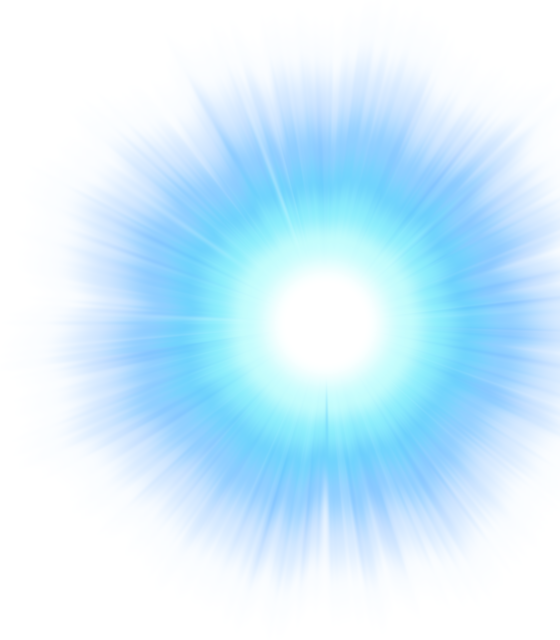
This background is drawn by a WebGL 1 fragment shader. Its source:

```glsl
precision highp float;
// A cyan and blue starburst with fine radial rays around a white core.

uniform vec2 u_resolution;

#define CENTER vec2(0.582, 0.495)
#define RAY_SPREAD 0.24
#define STREAK_LIGHT 0.20
#define BEAM_LIGHT 0.55

const float TAU = 6.2831853;
const vec3 WHITE = vec3(1.0);
const vec3 ICE = vec3(0.77, 0.99, 0.99);
const vec3 CYAN = vec3(0.55, 0.93, 0.99);
const vec3 SKY = vec3(0.44, 0.83, 0.99);
const vec3 BLUE = vec3(0.56, 0.81, 1.0);
const vec3 PALE = vec3(0.81, 0.90, 1.0);
const vec3 MIST = vec3(0.98, 0.99, 1.0);

float hash(vec2 p) {
  return fract(sin(dot(p, vec2(127.1, 311.7))) * 43758.5453);
}

// Smooth noise around the circle; turn runs from 0 to 1 and wraps.
float ringNoise(float turn, float cells, float seed) {
  float x = turn * cells;
  float cell = floor(x);
  float a = hash(vec2(mod(cell, cells), seed));
  float b = hash(vec2(mod(cell + 1.0, cells), seed));
  return mix(a, b, smoothstep(0.0, 1.0, x - cell));
}

// Sum of ever finer angular noises, centred on zero.
float rayNoise(float turn) {
  float sum = 0.0;
  float cells = 23.0;
  float weight = 0.32;
  for (int i = 0; i < 5; i++) {
    sum += weight * (ringNoise(turn, cells, float(i) + 3.0) - 0.5);
    cells = floor(cells * 2.1);
    weight *= 0.86;
  }
  return sum;
}

// Colour of the glow from the core outwards.
vec3 glow(float r) {
  vec3 color = mix(WHITE, ICE, smoothstep(0.060, 0.130, r));
  color = mix(color, CYAN, smoothstep(0.125, 0.178, r));
  color = mix(color, SKY, smoothstep(0.168, 0.222, r));
  color = mix(color, BLUE, smoothstep(0.215, 0.278, r));
  color = mix(color, PALE, smoothstep(0.268, 0.352, r));
  color = mix(color, MIST, smoothstep(0.330, 0.430, r));
  return mix(color, WHITE, smoothstep(0.420, 0.500, r));
}

// Narrow wedge of light along one direction, measured in turns.
float beam(float turn, float direction, float width) {
  float offset = (fract(turn - direction + 0.5) - 0.5) / width;
  return exp(-offset * offset);
}

void main() {
  vec2 p = (gl_FragCoord.xy - CENTER * u_resolution) / u_resolution.y;
  float r = length(p);
  float turn = fract(atan(p.y, p.x + 1e-6) / TAU + 1.0);

  // Rays stretch and shrink the glow more strongly away from the core.
  float rays = rayNoise(turn);
  float reach = smoothstep(0.06, 0.30, r);
  vec3 color = glow(r * (1.0 + RAY_SPREAD * rays * reach));

  // Fine pale streaks and faint blue gaps between them.
  float fine = ringNoise(turn, 310.0, 17.0);
  float sparse = ringNoise(turn, 97.0, 29.0);
  float streak = pow(fine, 3.0) * sparse;
  color = mix(color, WHITE, STREAK_LIGHT * streak * reach);
  float gap = pow(ringNoise(turn, 173.0, 41.0), 4.0);
  color = mix(color, color * vec3(0.91, 0.95, 1.0), gap * reach * (1.0 - smoothstep(0.30, 0.46, r)));

  // Long beams: one straight down, two to the upper left, one to the left.
  float down = beam(turn, 0.7495, 0.0032);
  float light = down * smoothstep(0.20, 0.31, r);
  light += 0.45 * beam(turn, 0.305, 0.0024) * smoothstep(0.10, 0.22, r);
  light += 0.35 * beam(turn, 0.404, 0.0026) * smoothstep(0.12, 0.24, r);
  light += 0.35 * beam(turn, 0.494, 0.0030) * smoothstep(0.10, 0.20, r);
  color = mix(color, WHITE, clamp(BEAM_LIGHT * light, 0.0, 1.0));

  // Thin shadow at the root of the downward beam.
  float root = smoothstep(0.08, 0.16, r) * (1.0 - smoothstep(0.19, 0.26, r));
  color = mix(color, SKY, 0.5 * root * beam(turn, 0.7515, 0.0026));

  gl_FragColor = vec4(color, 1.0);
}
```
